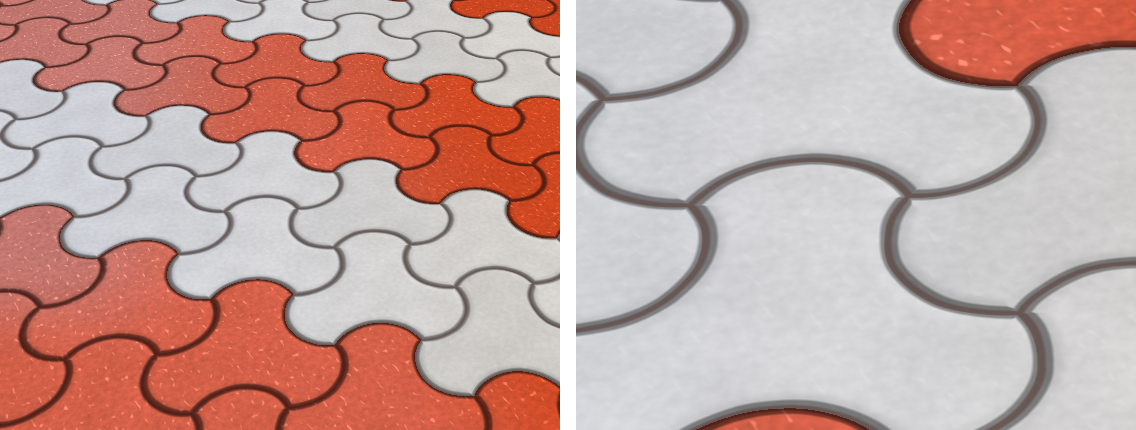
Left: the whole. Right: its middle third, enlarged.
This pattern is drawn by a Shadertoy shader. Its source:

```glsl
#define ORIGIN  vec2(-0.0237, -0.195)  // view position of lattice point (0,0)
#define STEP_I  vec2(0.2176, 0.070)    // view step to the lower right tile
#define STEP_J  vec2(-0.012, 0.1571)   // view step to the tile below
#define HORIZON vec2(-0.040, -0.104)   // perspective falloff per lattice step
#define BULGE   0.18                   // height of the arc on each hexagon side
#define JOINT   0.021                  // half width of the gap
#define WHITE   vec3(0.825, 0.82, 0.825)
#define RED     vec3(0.82, 0.37, 0.28)
#define PINK    vec3(0.77, 0.47, 0.44)
#define DEEP    vec3(0.81, 0.28, 0.13)
#define GROUT   vec3(0.30, 0.22, 0.20)
#define GRAIN   24.0                   // noise cells per tile

const float HALF_SIDE = 0.288675;
const float RADIUS = (HALF_SIDE * HALF_SIDE + BULGE * BULGE) / (2.0 * BULGE);
const float SAG = RADIUS - BULGE;      // arc centre to chord

float hash(vec2 p) {
    vec3 q = fract(p.xyx * 0.1031);
    q += dot(q, q.yzx + 33.33);
    return fract((q.x + q.y) * q.z);
}

float gradientDot(vec2 cell, vec2 offset) {
    float angle = 6.2832 * hash(cell);
    return dot(vec2(cos(angle), sin(angle)), offset);
}

float gradientNoise(vec2 p) {
    vec2 i = floor(p), f = p - i;
    vec2 u = f * f * f * (f * (f * 6.0 - 15.0) + 10.0);
    vec2 e = vec2(1, 0);
    return mix(mix(gradientDot(i, f), gradientDot(i + e, f - e), u.x),
               mix(gradientDot(i + e.yx, f - e.yx), gradientDot(i + 1.0, f - 1.0), u.x), u.y);
}

// Hexagonal lattice with unit spacing; y points down
vec2 latticeToPlane(vec2 l) { return vec2(0.866025 * l.x, l.y + 0.5 * l.x); }
vec2 planeToLattice(vec2 p) { float i = p.x / 0.866025; return vec2(i, p.y - 0.5 * i); }

vec2 hexCell(vec2 l) {
    vec3 c = vec3(l, -l.x - l.y), r = round(c), e = abs(r - c);
    if (e.x > e.y && e.x > e.z) r.x = -r.y - r.z;
    else if (e.y > e.z) r.y = -r.x - r.z;
    return r.xy;
}

vec2 turnThird(vec2 l) { return vec2(l.y, -l.x - l.y); }

float arcDistance(vec2 v, vec2 dir) {
    float along = dot(v, dir), across = abs(dot(v, vec2(-dir.y, dir.x)));
    return across * SAG < along * HALF_SIDE
        ? abs(length(v) - RADIUS)
        : length(vec2(across - HALF_SIDE, along - SAG));
}

// Three-lobed tile: distance to its edge in x, lattice index in yz
vec3 paver(vec2 p) {
    vec2 cell = hexCell(planeToLattice(p)), owner = cell;
    vec2 local = p - latticeToPlane(cell);
    vec2 side = vec2(0, 1);
    for (int k = 0; k < 3; k++) {
        if (length(local - latticeToPlane(side) * (0.5 + SAG)) < RADIUS) owner = cell + side;
        side = turnThird(side);
    }
    local = p - latticeToPlane(owner);
    float d = 1.0;
    for (int k = 0; k < 3; k++) {
        vec2 n = latticeToPlane(side);
        d = min(d, arcDistance(local - n * (0.5 + SAG), -n));
        d = min(d, arcDistance(local + n * (0.5 - SAG), -n));
        side = turnThird(side);
    }
    return vec3(d, owner);
}

void mainImage(out vec4 fragColor, in vec2 fragCoord) {
    // Project the view onto the ground
    vec2 view = (fragCoord - 0.5 * iResolution.xy) / iResolution.y * vec2(1, -1);
    mat2 ground = mat2(STEP_I - view * HORIZON.x, STEP_J - view * HORIZON.y);
    vec2 p = latticeToPlane(inverse(ground) * (view - ORIGIN)) - vec2(0, 0.5 + BULGE);
    float aa = 0.6 * length(fwidth(p));

    // Slightly uneven edges, lit from the upper right
    vec2 q = p + 0.006 * vec2(gradientNoise(p * 7.0), gradientNoise(p * 7.0 + 40.0));
    vec3 tile = paver(q);
    float d = tile.x;
    float facing = (d - paver(q + vec2(0.009, -0.008)).x) / 0.012;
    float tint = hash(tile.yz + 50.0) - 0.5;

    // Bands two rows wide, with a pale sheen on the left
    float isRed = step(2.0, mod(tile.z + 0.5, 4.0));
    float sheen = smoothstep(-0.05, -0.5, view.x + 0.25 * view.y)
                * smoothstep(0.36, 0.1, view.y);
    vec3 red = mix(RED, DEEP, smoothstep(0.1, 0.6, view.x - 0.35 * view.y));
    red = mix(red, PINK, sheen);
    vec3 white = WHITE + vec3(-0.015, 0.0, 0.02) * smoothstep(0.2, -0.5, view.x)
               - vec3(0.0, 0.005, 0.03) * smoothstep(0.0, 0.6, view.x);
    vec3 color = mix(white, red, isRed) * (1.0 + 0.05 * tint);

    // Stippled face with small slanted glints
    float grain = gradientNoise(p * GRAIN) + 0.6 * gradientNoise(p * GRAIN * 2.1);
    float blotch = gradientNoise(p * 4.0 + 9.0);
    color *= 1.0 + mix(0.035, 0.10, isRed) * grain + 0.04 * blotch;
    vec2 slant = mat2(1.0, 0.5, -0.6, 1.0) * p * vec2(1.3, 0.7);
    float glint = smoothstep(0.28, 0.55, gradientNoise(slant * GRAIN + 17.0));
    color += glint * mix(0.02, 0.17, isRed);

    // Rounded rim, shaded gap and dark core
    float rim = smoothstep(0.075, 0.03, d);
    color *= 1.0 + rim * (0.07 * facing - 0.04);
    float width = JOINT * (1.0 - 0.4 * facing + 0.3 * tint);
    float gap = 1.0 - smoothstep(width - aa, width + aa + 0.006, d);
    color = mix(color, color * mix(0.62, 0.52, isRed), gap);
    float core = 1.0 - smoothstep(0.35 * width - aa, 0.55 * width + aa, d);
    color = mix(color, mix(GROUT + 0.08, GROUT * vec3(1.0, 0.5, 0.4), isRed), 0.75 * core);

    fragColor = vec4(clamp(color, 0.0, 1.0), 1.0);
}
```
